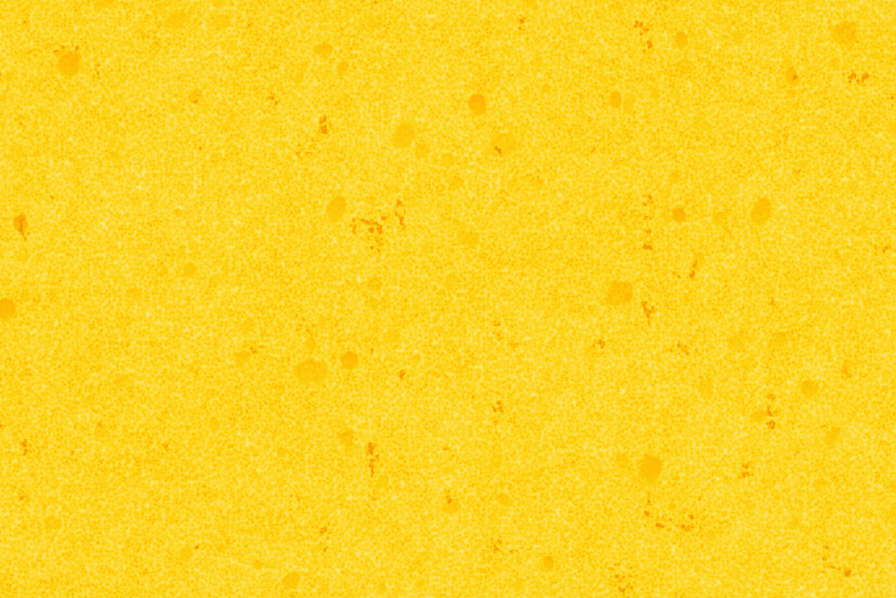
Give the GLSL for this texture, as a Shadertoy shader.

```glsl
// Yellow sponge: a fine foam of tiny bright-walled cells, dotted with soft
// oval pores in three sizes. A single tone value gathers foam, pores and
// rusty specks, then a colour ramp turns it into golden yellows.

vec2 hash2(vec2 p) {
    vec3 q = fract(p.xyx * vec3(0.1031, 0.1030, 0.0973));
    q += dot(q, q.yzx + 33.33);
    return fract((q.xx + q.yz) * q.zy);
}

float noise(vec2 p) {
    vec2 i = floor(p), f = fract(p);
    f = f * f * (3.0 - 2.0 * f);
    float bottom = mix(hash2(i).x, hash2(i + vec2(1, 0)).x, f.x);
    float top = mix(hash2(i + vec2(0, 1)).x, hash2(i + vec2(1, 1)).x, f.x);
    return mix(bottom, top, f.y);
}

// Distance to the nearest cell centre: low in the pits, high on the walls
float foam(vec2 p) {
    vec2 cell = floor(p);
    float nearest = 2.0;
    for (int y = -1; y <= 1; y++)
    for (int x = -1; x <= 1; x++) {
        vec2 c = cell + vec2(x, y);
        nearest = min(nearest, length(c + hash2(c) - p));
    }
    return nearest;
}

// Scattered tilted ovals; returns coverage in x and inner shade in y
vec2 pores(vec2 p, float size, float chance, float minR, float maxR, float seed) {
    vec2 cell = floor(p / size);
    float wobble = noise(p * 75.0 + seed) - 0.5;
    vec2 result = vec2(0.0);
    for (int y = -1; y <= 1; y++)
    for (int x = -1; x <= 1; x++) {
        vec2 c = cell + vec2(x, y);
        vec2 place = hash2(c + seed);
        vec2 kind = hash2(c + seed + 57.0);
        vec2 form = hash2(c + seed + 113.0);
        if (kind.x > chance) continue;
        float radius = mix(minR, maxR, kind.y * kind.y);
        float angle = 0.7 + 2.2 * (form.x - 0.5);
        vec2 d = p - (c + place) * size;
        vec2 q = mat2(cos(angle), -sin(angle), sin(angle), cos(angle)) * d;
        q /= radius * vec2(1.1, mix(0.65, 1.0, form.y));
        float edge = length(q) + 0.4 * wobble;
        float cover = smoothstep(1.2, 0.8, edge) * mix(0.55, 1.0, form.x);
        float shade = 0.4 * d.y / radius + 0.8 * (form.y - 0.4);
        if (cover > result.x) result = vec2(cover, shade);
    }
    return result;
}

// Ramp from deep orange (-1) through golden yellow (2) to pale yellow (5)
vec3 spongeColour(float tone) {
    vec3 c = mix(vec3(0.95, 0.60, 0.02), vec3(0.99, 0.71, 0.01), clamp(tone + 1.0, 0.0, 1.0));
    c = mix(c, vec3(0.99, 0.79, 0.03), clamp(tone, 0.0, 1.0));
    c = mix(c, vec3(0.99, 0.83, 0.09), clamp(tone - 1.0, 0.0, 1.0));
    c = mix(c, vec3(0.99, 0.85, 0.20), clamp(tone - 2.0, 0.0, 1.0));
    c = mix(c, vec3(0.99, 0.87, 0.30), clamp(tone - 3.0, 0.0, 1.0));
    return mix(c, vec3(0.99, 0.90, 0.46), clamp(tone - 4.0, 0.0, 1.3));
}

void mainImage(out vec4 fragColor, in vec2 fragCoord) {
    vec2 p = fragCoord / iResolution.y;

    // Foam grain with gentle mottling
    float tone = 2.5;
    tone += 3.4 * (foam(p * 150.0) - 0.45);
    tone += 2.2 * (noise(p * 230.0 + 31.0) - 0.5);
    tone += 1.1 * (noise(p * 70.0 + 7.0) - 0.5);
    tone += 0.6 * (noise(p * 16.0) - 0.5);
    tone += 0.4 * (noise(p * 3.0 + 19.0) - 0.5);

    // Pores, from faint dimples to large holes
    vec2 dimples = pores(p, 0.040, 0.50, 0.004, 0.009, 11.0);
    vec2 holes = pores(p, 0.072, 0.40, 0.007, 0.014, 223.0);
    vec2 caverns = pores(p, 0.140, 0.50, 0.012, 0.026, 431.0);
    tone = mix(tone, 1.1, 0.50 * dimples.x);
    tone = mix(tone, 0.7 - holes.y, 0.75 * holes.x);
    tone = mix(tone, 0.2 - caverns.y, 0.90 * caverns.x);

    // Rare clusters of rusty specks
    float patches = smoothstep(0.84, 0.95, noise(p * 24.0 + 83.0));
    float specks = smoothstep(0.45, 0.75, noise(p * 140.0 + 47.0));
    tone -= 2.6 * patches * specks;

    fragColor = vec4(spongeColour(tone), 1.0);
}
```
